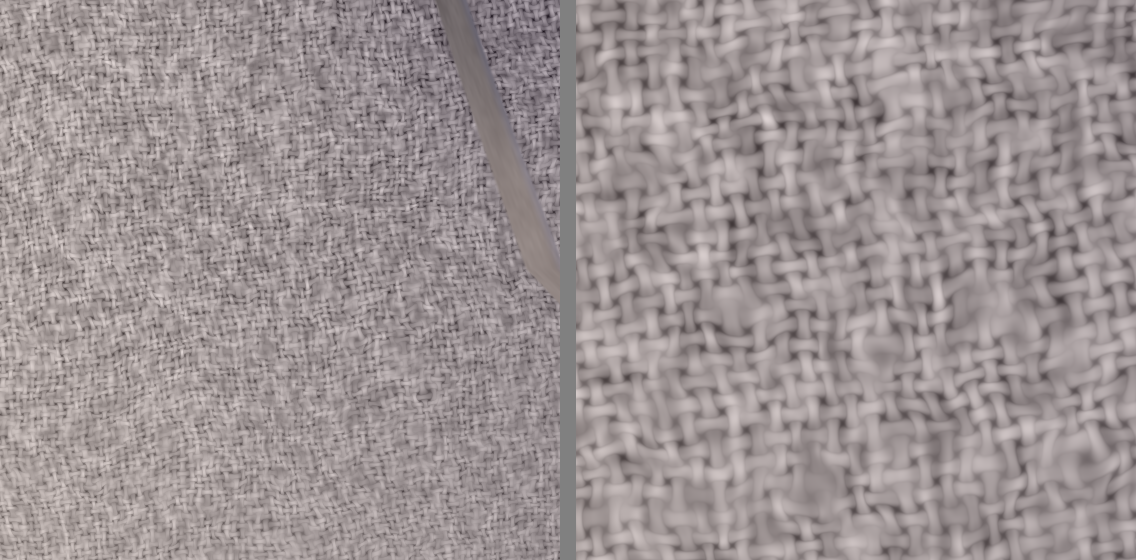
Left, the full canvas; right, a detail of the centre.
Give the GLSL for this texture, as a three.js fragment shader.

```glsl
// Soft grey plain-weave cloth lit from the lower left, crossed by a smooth strap.
// Plump warp and weft strands fill a gently bent grid, leaving dark pits of random
// depth where four strands meet; the strap is a tapered band with a faint grain.

#define THREADS 80.0
#define WEAVE_ANGLE -0.13
#define PIT_DEPTH 0.21
#define YARN_VARIATION 0.20
#define FIBRE_VARIATION 0.09
#define CLOTH_WARM vec3(0.695, 0.655, 0.642)
#define CLOTH_COOL vec3(0.575, 0.540, 0.555)
#define STRAP_DARK vec3(0.435, 0.405, 0.410)
#define STRAP_LIGHT vec3(0.565, 0.520, 0.508)
#define STRAP_SLOPE 0.357
#define STRAP_EDGE 0.004

const float PI = 3.14159265;
varying vec2 vUv;

float hash(vec2 p) {
  vec3 h = fract(vec3(p.xyx) * 0.1031);
  h += dot(h, h.yzx + 33.33);
  return fract((h.x + h.y) * h.z);
}

float noise(vec2 p) {
  vec2 cell = floor(p);
  vec2 f = fract(p);
  f = f * f * (3.0 - 2.0 * f);
  float low = mix(hash(cell), hash(cell + vec2(1.0, 0.0)), f.x);
  float high = mix(hash(cell + vec2(0.0, 1.0)), hash(cell + vec2(1.0, 1.0)), f.x);
  return mix(low, high, f.y);
}

vec2 noise2(vec2 p) {
  return vec2(noise(p), noise(p + 57.3)) - 0.5;
}

// Thread coordinates: one unit per thread, bent by slack in the cloth
vec2 threadSpace(vec2 uv) {
  float c = cos(WEAVE_ANGLE);
  float s = sin(WEAVE_ANGLE);
  vec2 q = mat2(c, s, -s, c) * uv * THREADS + 100.0;
  return q + 2.5 * noise2(uv * 5.0 + 9.0) + 0.75 * noise2(q * 0.45);
}

// Height of the upper strand: a rounded plateau, falling to 0 where four strands meet
float weaveHeight(vec2 q) {
  vec2 strand = 0.5 - 0.5 * cos(2.0 * PI * q);
  strand = 1.0 - (1.0 - strand) * (1.0 - strand);
  float over = 0.5 + 0.5 * sin(PI * q.x) * sin(PI * q.y);
  float warp = strand.x * (0.5 + 0.5 * over);
  float weft = strand.y * (1.0 - 0.5 * over);
  // Smooth union keeps the crossings soft
  float blend = smoothstep(-0.35, 0.35, warp - weft);
  return mix(weft, warp, blend);
}

vec3 clothColor(vec2 uv) {
  vec2 q = threadSpace(uv);
  float light = 0.7 * uv.x + 0.3 * uv.y + 0.08 * (noise(uv * 4.0) - 0.5);
  vec3 base = mix(CLOTH_WARM, CLOTH_COOL, smoothstep(-0.1, 1.1, light));
  base -= vec3(0.055, 0.055, 0.035) * smoothstep(0.55, 0.0, distance(uv, vec2(0.95, 1.0)));

  // Relief is crisper towards the top, fuzzier at the lower right
  float relief = mix(0.82, 1.12, smoothstep(0.0, 0.8, uv.y + 0.25 * (1.0 - uv.x)));
  float pitDepth = PIT_DEPTH * mix(0.2, 1.8, noise(q + 31.0));
  float grain = pitDepth * (weaveHeight(q) - 0.72);
  grain += YARN_VARIATION * (noise(q * vec2(1.25, 0.9) + 13.0) - 0.5);
  grain += FIBRE_VARIATION * (noise(q * vec2(2.2, 1.6) + 71.0) - 0.5);
  return base + relief * grain * vec3(1.0, 0.99, 0.98);
}

vec3 strapColor(vec2 uv, float across) {
  float down = 1.0 - uv.y;
  vec3 color = mix(STRAP_DARK, STRAP_LIGHT, smoothstep(0.0, 0.42, down));
  float fibres = noise(vec2(across * 7.0, down * 55.0));
  float blotches = noise(vec2(across * 1.5, down * 16.0) + 5.0);
  color += 0.03 * (fibres - 0.5) + 0.045 * (blotches - 0.5);
  // Cool sheen along the right rim
  return color + vec3(-0.02, -0.005, 0.04) * smoothstep(0.35, 1.0, across);
}

void main() {
  // Position across the strap: -1 at its left rim, 1 at its right rim
  float down = 1.0 - vUv.y;
  float centre = 0.803 + STRAP_SLOPE * down + 0.6 * max(down - 0.48, 0.0);
  centre += 0.006 * (noise(vec2(down * 7.0, 3.0)) - 0.5);
  float halfWidth = 0.028 + 0.014 * down;
  float offset = vUv.x - centre;
  float strapMask = 1.0 - smoothstep(-STRAP_EDGE, STRAP_EDGE, abs(offset) - halfWidth);

  // Contact shade beside the strap, strongest near the top
  float shade = exp(-max(abs(offset) - halfWidth, 0.0) / 0.018);
  vec3 color = clothColor(vUv) - mix(0.015, 0.08, smoothstep(0.75, 1.0, vUv.y)) * shade;
  color = mix(color, strapColor(vUv, offset / halfWidth), strapMask);
  gl_FragColor = vec4(clamp(color, 0.0, 1.0), 1.0);
}
```
